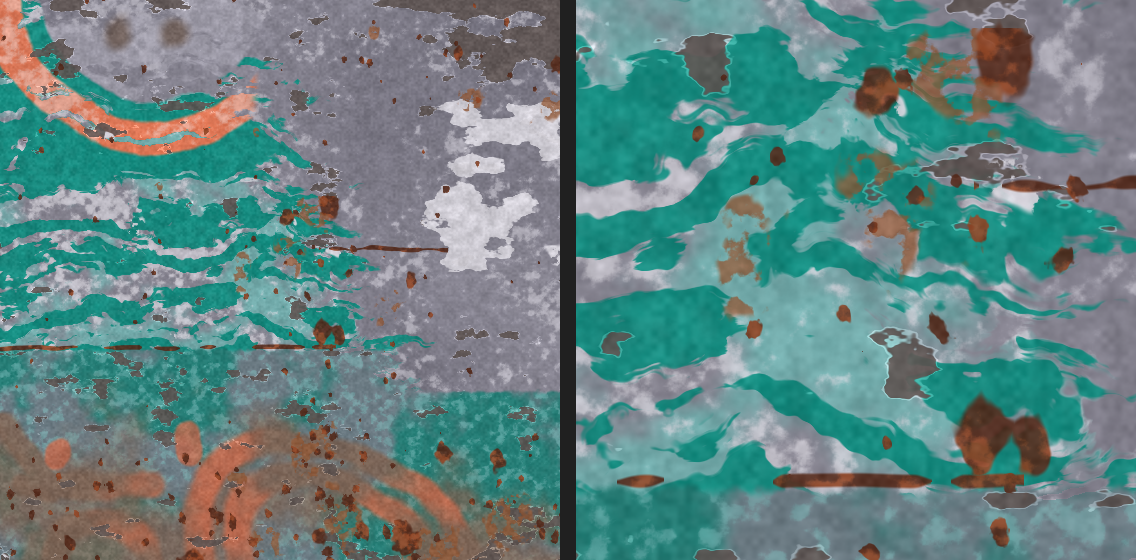
Left: the whole. Right: its middle third, enlarged.
Reproduce this texture procedurally as a WebGL 2 fragment shader.

```glsl
#version 300 es
precision highp float;
// Weathered painted metal: grey and teal coats, orange arcs, torn paper and rust.
uniform vec2 u_resolution;
out vec4 fragColor;

const vec3 GREY = vec3(0.50, 0.49, 0.54), CHALK = vec3(0.79, 0.78, 0.81);
const vec3 TEAL = vec3(0.05, 0.53, 0.48), PALE_TEAL = vec3(0.45, 0.67, 0.67);
const vec3 ORANGE = vec3(0.88, 0.47, 0.34), BROWN = vec3(0.49, 0.39, 0.33);
const vec3 RUST = vec3(0.34, 0.17, 0.11);

float hash(vec2 p) { return fract(sin(dot(p, vec2(127.1, 311.7))) * 43758.5453); }

float noise(vec2 p) {
  vec2 i = floor(p), f = fract(p);
  f = f * f * (3.0 - 2.0 * f);
  return mix(mix(hash(i), hash(i + vec2(1, 0)), f.x),
             mix(hash(i + vec2(0, 1)), hash(i + vec2(1, 1)), f.x), f.y);
}

float fbm(vec2 p) {
  float sum = 0.0, amp = 0.52;
  for (int i = 0; i < 5; i++, amp *= 0.5) {
    sum += amp * noise(p);
    p = p * 2.03 + 19.7;
  }
  return sum;
}

float above(float v, float limit, float soft) { return smoothstep(limit - soft, limit + soft, v); }
float below(float v, float limit, float soft) { return 1.0 - above(v, limit, soft); }

float capsule(vec2 p, vec2 a, vec2 b) {
  vec2 ab = b - a;
  return length(p - a - ab * clamp(dot(p - a, ab) / dot(ab, ab), 0.0, 1.0));
}

float box(vec2 p, vec2 centre, vec2 halfSize) {
  vec2 d = abs(p - centre) - halfSize;
  return length(max(d, 0.0)) + min(max(d.x, d.y), 0.0);
}

// Ragged spots, one candidate per cell; density also scales their size
float spots(vec2 uv, float cells, float density, float size) {
  vec2 q = uv * cells;
  float ragged = 0.45 + noise(q * 4.0) * 0.7 + noise(q * 11.0) * 0.4, mask = 0.0;
  for (int i = 0; i < 9; i++) {
    vec2 cell = floor(q) + vec2(i % 3, i / 3) - 1.0;
    vec2 d = q - cell - vec2(hash(cell + 3.1), hash(cell + 7.7));
    float r = size * sqrt(max(density - hash(cell + cells), 0.0));
    mask = max(mask, 1.0 - smoothstep(r * 0.8, r * 1.1 + 0.001, length(d) * ragged));
  }
  return mask;
}

// Broken horizontal crack
float seam(vec2 uv, float height, float from, float to) {
  float offset = abs(uv.y - height - (noise(uv * vec2(30, 1)) - 0.5) * 0.008);
  float width = 0.004 * above(noise(uv * vec2(45, 3) + height * 90.0), 0.42, 0.2);
  return below(offset, width, 0.001) * step(0.001, width) * step(from, uv.x) * step(uv.x, to);
}

void main() {
  vec2 uv = gl_FragCoord.xy / u_resolution;
  vec2 warp = vec2(fbm(uv * 9.0), fbm(uv * 9.0 + 41.0)) - 0.5;
  vec2 p = uv + warp * 0.035;
  float wear = fbm(uv * 11.0 + 5.0), fine = fbm(uv * 75.0);
  float streak = fbm(uv * vec2(8, 42) + warp * 4.0);
  float flakes = fbm(uv * vec2(17, 30) + 63.0);
  float scuff = (wear + fine) * 0.5;

  // Grey coat with chalky scuffs
  vec3 col = GREY + (fbm(uv * 4.0) - 0.5) * 0.16;
  col = mix(col, CHALK, 0.5 * above(scuff, 0.63, 0.06));

  // Teal coat on the left, streaked and rubbed pale
  float radius = length(p - vec2(0.27, 1.03));
  float edge = 0.85 - uv.y * 0.5 + (streak - 0.5) * 0.4;
  float disc = below(radius, 0.205, 0.004);
  float rubbed = below(p.y, 0.675, 0.012);
  vec3 pale = mix(PALE_TEAL, GREY + 0.04, above(wear, 0.5, 0.13));
  pale = mix(pale, CHALK, 0.75 * above(scuff, 0.56, 0.06));
  pale = mix(pale, TEAL, 0.92 * above(streak, mix(0.36, 0.53, rubbed), 0.025));
  col = mix(col, pale, above(edge, uv.x, 0.015) * (1.0 - disc));

  // Lower teal coat, dull and mottled under a brown haze
  float lower = below(uv.y + (fine - 0.5) * 0.01, uv.x < edge ? 0.375 : 0.3, 0.004);
  vec3 dull = mix(vec3(0.15, 0.50, 0.47), GREY, 0.8 * above(wear, 0.53, 0.13));
  dull = mix(dull, PALE_TEAL, 0.5 * above(fine, 0.6, 0.08));
  float haze = fbm(uv * 6.0 + 80.0) - uv.y * 1.7 - uv.x * 0.25;
  col = mix(col, mix(dull, BROWN, 0.8 * above(haze, 0.24, 0.13)), lower);

  // Sprayed strokes along the bottom
  vec2 arch = p - vec2(0.6, 0.0);
  arch.y += arch.x * 0.25;
  float oval = length(arch / vec2(0.25, 0.2)) - 0.855;
  float stroke = min(abs(abs(oval) - 0.145) * 0.21, abs(length(p - vec2(0.18, -0.02)) - 0.09));
  stroke = min(stroke, capsule(p, vec2(0.0, 0.24), vec2(0.09, 0.12)));
  stroke = min(stroke, capsule(p, vec2(0.04, 0.13), vec2(0.27, 0.13)));
  vec3 spray = mix(BROWN, ORANGE * 0.87, above(fbm(uv * 5.0 + 12.0), 0.56, 0.13));
  col = mix(col, spray, below(stroke, 0.022, 0.007) * lower * 0.86);
  float dabs = min(capsule(p, vec2(0.34, 0.19), vec2(0.34, 0.22)), length(p - vec2(0.1, 0.18)));
  col = mix(col, ORANGE * 0.87, 0.8 * below(dabs, 0.025, 0.004));

  // Pale disc and orange arc at the top
  col = mix(col, GREY + 0.13, disc * above(streak, 0.46, 0.06) * 0.8);
  float arc = below(abs(radius - 0.273), 0.031, 0.004) * below(p.x, 0.45, 0.012);
  vec3 arcPaint = mix(ORANGE, vec3(0.86, 0.62, 0.55), above(scuff, 0.52, 0.08));
  col = mix(col, arcPaint, arc * above(streak, 0.37, 0.02));
  float stain = length(vec2(abs(p.x - 0.26) - 0.05, p.y - 0.94));
  col = mix(col, BROWN * 0.8, 0.7 * below(stain, 0.025, 0.013));

  // Dark peeled layers with lit lips near the top right
  float corner = smoothstep(1.58, 1.95, uv.x + uv.y) + 0.65 * smoothstep(0.955, 1.0, uv.y);
  float limit = 0.72 - 0.26 * corner, peel = above(flakes, limit, 0.008);
  col += 0.15 * above(flakes, limit - 0.018, 0.006) * (1.0 - peel);
  col = mix(col, vec3(0.37, 0.33, 0.32), peel * 0.9);

  // Torn paper and small white chips
  float paper = min(box(p, vec2(0.87, 0.592), vec2(0.068, 0.05)),
                    box(p, vec2(0.91, 0.765), vec2(0.075, 0.042)));
  float torn = above((flakes - 0.43) * 0.16, paper, 0.003);
  float chips = spots(p, 9.0, 0.12 + 0.12 * uv.x * uv.y, 0.42) * above(fine, 0.45, 0.03);
  col = mix(col, CHALK + 0.04, max(torn, chips) * 0.93);

  // Rust spots, bleeding stains and cracks
  float column = exp(-pow(abs(uv.x - 0.58) * 20.0, 2.0)) * step(uv.y, 0.65);
  float density = 0.07 + 0.13 * column + 0.18 * (1.0 - smoothstep(0.0, 0.3, uv.y));
  vec2 q = uv * vec2(1.0, 0.8) + warp * 0.02;
  float rust = max(spots(q, 15.0, density, 0.65), spots(q, 46.0, density, 0.8));
  float bleed = spots(q + 0.3, 13.0, density * 1.2, 1.1) * above(fine, 0.53, 0.05);
  float cracks = max(seam(uv, 0.38, 0.0, 0.6), seam(uv, 0.555, 0.57, 0.8));
  col = mix(col, vec3(0.54, 0.32, 0.19), bleed * 0.75);
  col = mix(col, RUST + vec3(0.2, 0.09, 0.03) * above(fine, 0.56, 0.1), max(rust, cracks) * 0.9);

  // Surface grit
  col = col * (0.88 + 0.24 * fine) + (noise(uv * 250.0) - 0.5) * 0.07;
  fragColor = vec4(clamp(col, 0.0, 1.0), 1.0);
}
```
